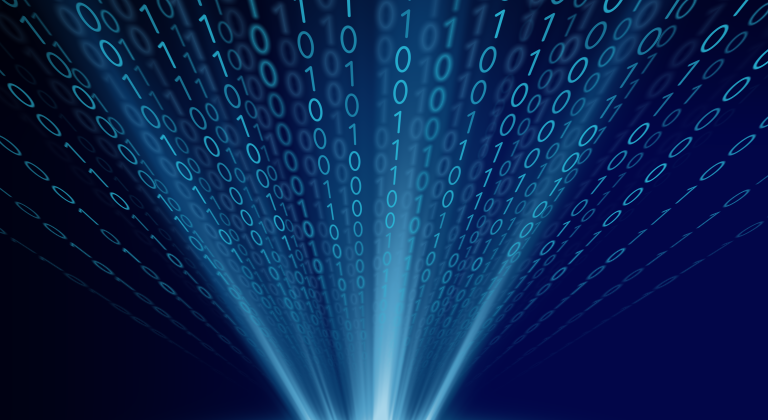
Give the GLSL for this background, as a Shadertoy shader.

```glsl
// Streams of binary digits rushing out of a bright blue glow at the lower edge.
// Rays are functions of the slope seen from a vanishing point; digits live in
// (slope, log height) space, so they grow and lean with the perspective.

#define DIGIT_APEX vec2(-0.033, -0.119)
#define BEAM_APEX vec2(-0.029, -0.262)
#define ROW_PITCH 0.083
#define GLYPH_RADII vec2(0.0155, 0.029)
#define STROKE 0.0032
#define BEAM_FADE 1.8
#define DIGIT_COLOR vec3(0.16, 0.74, 0.86)
#define GHOST_COLOR vec3(0.30, 0.62, 0.80)
#define NAVY vec3(0.006, 0.022, 0.285)
#define TEAL vec3(0.035, 0.235, 0.43)
#define SKY vec3(0.31, 0.62, 0.78)
#define WHITE_HOT vec3(0.74, 0.89, 0.95)

float hash(vec2 p) {
    vec3 q = fract(vec3(p.xyx) * 0.1031);
    q += dot(q, q.yzx + 33.33);
    return fract((q.x + q.y) * q.z);
}

float noise(float x) {
    float i = floor(x), f = fract(x);
    return mix(hash(vec2(i, 7.0)), hash(vec2(i + 1.0, 7.0)), f * f * (3.0 - 2.0 * f));
}

float bell(float x, float center, float width) {
    float d = (x - center) / width;
    return exp(-d * d);
}

float segment(vec2 p, vec2 a, vec2 b) {
    vec2 pa = p - a, ba = b - a;
    return length(pa - ba * clamp(dot(pa, ba) / dot(ba, ba), 0.0, 1.0));
}

// Distance to the outline of a zero (ring) or a one (bar with a flag)
float digitDistance(vec2 q, float isOne) {
    vec2 r = GLYPH_RADII;
    if (isOne > 0.5) {
        vec2 top = vec2(0.004, r.y);
        return min(segment(q, vec2(0.004, -r.y), top), segment(q, top, vec2(-0.009, r.y * 0.68)));
    }
    float k = length(q / r);
    return abs(k * (k - 1.0) / max(length(q / (r * r)), 0.001));
}

// Slope of a column; the spacing widens toward the sides
float columnSlope(float k) {
    return k * (0.1 + 0.00043 * k * k) + 0.03 * step(0.0, k);
}

// Coverage of one column of digits
float digitColumn(float slope, float depth, float center, float seed, float size, float blur) {
    float x = (slope - center) / size;
    if (abs(x) > 0.06) return 0.0;
    float row = log(depth) / (ROW_PITCH * size) + hash(vec2(seed, 3.0));
    vec2 id = vec2(seed, floor(row) + 60.0);
    vec2 q = vec2(x, (fract(row) - 0.5) * ROW_PITCH);
    float pixel = sqrt(1.0 + slope * slope) / (iResolution.y * depth * size);
    float soft = 0.7 * pixel + blur;
    float d = digitDistance(q, step(0.53, hash(id)));
    float ink = 1.0 - smoothstep(STROKE - soft, STROKE + soft, d);
    return ink * mix(0.6, 1.0, hash(id + 19.0));
}

// Light of the beams, by slope and height
float beamLight(vec2 p) {
    vec2 d = p - BEAM_APEX;
    float t = d.x / d.y;
    float broad = 0.45 * exp(-pow(abs(t) / 0.62, 4.0));
    float beams = 0.7 * bell(t, 0.06, 0.16) + 0.55 * bell(t, -0.57, 0.07)
                + 0.58 * bell(t, 0.50, 0.065) + 0.2 * bell(t, -0.36, 0.06);
    float streaks = 0.55 + 0.5 * noise(t * 17.0 + 40.0) + 0.35 * noise(t * 46.0 + 90.0);
    float gaps = 1.0 - 0.45 * bell(t, -0.21, 0.05) - 0.3 * bell(t, 0.33, 0.05);
    float floorGlow = 0.24 * exp(-p.y * 32.0 - p.x * p.x * 7.0);
    return (broad + beams) * streaks * gaps * exp(-BEAM_FADE * p.y) + floorGlow;
}

void mainImage(out vec4 fragColor, in vec2 fragCoord) {
    vec2 p = vec2(fragCoord.x - 0.5 * iResolution.x, fragCoord.y) / iResolution.y;

    // Navy backdrop, darker to the left and along the top
    vec3 color = NAVY * mix(0.25, 1.0, smoothstep(-1.0, 0.25, p.x));
    color *= 1.0 - 0.5 * smoothstep(0.6, 1.05, p.y);

    // Glow and beams
    float light = beamLight(p);
    color = mix(color, TEAL, smoothstep(0.0, 0.3, light));
    color = mix(color, SKY, smoothstep(0.22, 0.85, light));
    color = mix(color, WHITE_HOT, 0.8 * smoothstep(0.75, 1.4, light));

    // Digit columns: sharp ones, small companions and defocused ghosts
    vec2 d = p - DIGIT_APEX;
    float slope = d.x / d.y;
    float farBlur = 0.013 * smoothstep(0.62, 0.3, d.y);
    float sharp = 0.0, ghost = 0.0;
    for (int i = -11; i <= 10; i++) {
        float k = float(i) + 0.5, seed = float(i) + 20.0;
        float center = columnSlope(k);
        float defocus = abs(k) < 3.0 && (i + 12) % 4 == 1 ? 0.008 : 0.0;
        float edge = 1.0 - 0.5 * smoothstep(1.1, 1.6, abs(center));
        sharp = max(sharp, edge * digitColumn(slope, d.y, center, seed, 1.0, farBlur + defocus));
        float side = smoothstep(0.25, 0.4, abs(center)) * (1.0 - smoothstep(0.8, 1.0, abs(center)));
        float offset = 0.03 + 0.04 * hash(vec2(seed, 11.0));
        sharp = max(sharp, 0.7 * side * digitColumn(slope, d.y, center + offset, seed + 40.0, 0.78, farBlur + 0.002));
        float inner = 1.0 - smoothstep(0.5, 1.1, abs(center));
        ghost += inner * digitColumn(slope, d.y, center - 0.045, seed + 80.0, 0.95, 0.012);
    }
    float reach = smoothstep(0.16, 0.55, d.y) * (1.0 - 0.45 * smoothstep(-0.5, -1.0, p.x) * p.y);
    color = mix(color, GHOST_COLOR, 0.5 * min(ghost, 1.0) * reach);
    color = mix(color, DIGIT_COLOR, 0.9 * sharp * reach);

    fragColor = vec4(color, 1.0);
}
```
